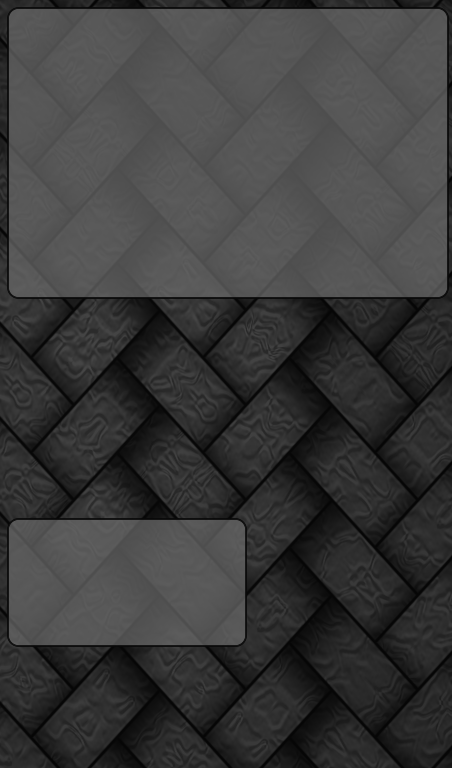
Write a Shadertoy shader that draws this pattern.

```glsl
// Dark diagonal basket weave of embossed leather straps under two translucent rounded panels.

float hash(vec2 p) {
    p = fract(p * vec2(0.1031, 0.1137));
    p += dot(p, p.yx + 33.33);
    return fract((p.x + p.y) * p.x * 7.3);
}

float noise(vec2 p) {
    vec2 i = floor(p), f = fract(p);
    f = f * f * (3.0 - 2.0 * f);
    return mix(mix(hash(i), hash(i + vec2(1, 0)), f.x),
               mix(hash(i + vec2(0, 1)), hash(i + vec2(1, 1)), f.x), f.y);
}

// Swirling damask ridges, mirrored about the strap's long axis
float relief(vec2 strap, float seed) {
    vec2 q = vec2(strap.x + seed * 31.0, abs(strap.y - 0.5)) * 5.0;
    vec2 warp = vec2(noise(q + 7.0), noise(q + 19.0));
    return sin(13.0 * noise(q + 1.3 * warp)) + 0.5 * noise(q * 5.0);
}

float roundedBox(vec2 p, vec2 halfSize, float radius) {
    vec2 d = abs(p) - halfSize + radius;
    return length(max(d, 0.0)) + min(max(d.x, d.y), 0.0) - radius;
}

float weave(vec2 p, float pixel) {
    // Skewed axes: x runs down-right, y runs down-left, one strap width per unit
    vec2 q = (p - vec2(20.83, 40.4)) / vec2(5.6, 6.18);
    vec2 grid = 0.5 * vec2(q.x + q.y, q.y - q.x);
    vec2 cell = floor(grid), f = fract(grid);

    // Four-step herringbone: two cells per strap, alternating direction
    float phase = mod(cell.x - cell.y, 4.0);
    bool falling = phase < 1.5;
    float halfIndex = falling ? phase : 3.0 - phase;
    vec2 strap = falling ? vec2(f.x + halfIndex, f.y) : vec2(f.y + halfIndex, f.x);
    vec2 id = cell - halfIndex * (falling ? vec2(1, 0) : vec2(0, 1));
    float seed = hash(id + 53.0);

    // Straps sink into shadow at their ends and round off at their sides
    float side = min(strap.y, 1.0 - strap.y);
    float ends = smoothstep(-0.1, 0.75, strap.x)
               * smoothstep(-0.25, 0.5, 2.0 - strap.x);
    float shade = mix(0.045, 0.185, ends) * mix(0.8, 1.0, smoothstep(0.0, 0.22, side));
    shade *= 0.92 + 0.16 * seed;

    // Embossing lit from above
    float slope = relief(strap + 0.022, seed) - relief(strap - 0.022, seed);
    shade *= 1.0 + 0.15 * clamp(slope, -1.5, 1.5);

    // Pale rim beside the dark gap
    float edge = min(side, min(strap.x, 2.0 - strap.x)) * 8.3;
    shade += 0.025 * ends * exp(-pow((side * 8.3 - 0.4) / 0.15, 2.0));
    return mix(0.025, shade, smoothstep(0.18 - pixel, 0.18 + pixel, edge));
}

// Translucent grey sheet with a thin black outline
float panel(float below, float dist, float pixel) {
    float sheet = 0.3 + 0.26 * below;
    float shade = mix(sheet, below, smoothstep(-0.5 * pixel, 0.5 * pixel, dist));
    float outline = 1.0 - smoothstep(0.06, 0.06 + pixel, abs(dist));
    return mix(shade, 0.03, 0.85 * outline);
}

void mainImage(out vec4 fragColor, in vec2 fragCoord) {
    // Hundredths of the canvas height, y pointing down
    float pixel = 100.0 / iResolution.y;
    vec2 p = vec2(fragCoord.x, iResolution.y - fragCoord.y) * pixel;

    // Soft pool of light left of centre
    float glow = exp(-dot(p - vec2(15, 56), p - vec2(15, 56)) / 900.0);
    float shade = weave(p, pixel) * (0.9 + 0.28 * glow);

    shade = panel(shade, roundedBox(p - vec2(29.69, 19.92), vec2(28.65, 18.88), 1.4), pixel);
    shade = panel(shade, roundedBox(p - vec2(16.54, 75.85), vec2(15.5, 8.27), 1.4), pixel);

    fragColor = vec4(vec3(shade), 1.0);
}
```
